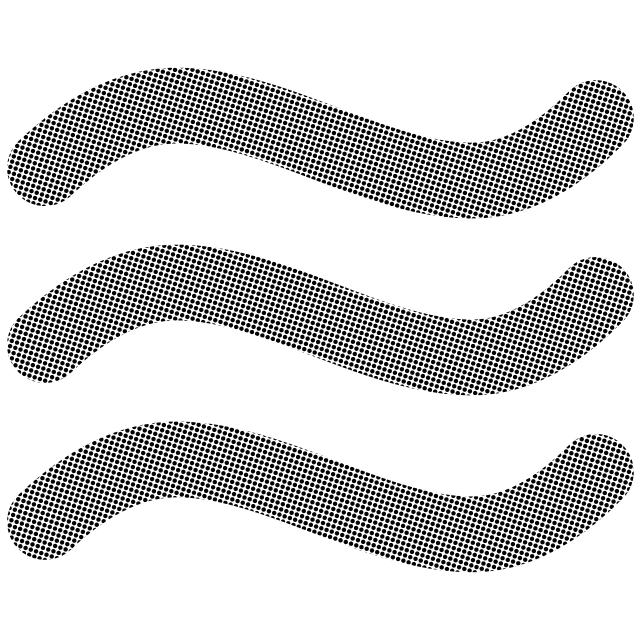
This background is drawn by a Shadertoy shader. Its source:

```glsl
#define BAND_SPACING 0.2764
#define BAND_RADIUS 0.0592
#define WAVE_HEIGHT 0.0586
#define TAIL_HEIGHT 0.0977
#define CREST_X 0.276
#define TROUGH_X 0.738
#define ENDS vec2(0.0703, 0.931)
#define SEGMENTS 48
#define DOT_PITCH 0.0086
#define DOT_RADIUS 0.0034
#define DOT_ANGLE -0.314
#define DOT_ORIGIN vec2(0.4036, 0.5954)

const vec3 PAPER = vec3(1.0);
const vec3 INK = vec3(0.01);

// Centreline: crest, smooth descent to trough, parabolic tails
vec2 centreline(float x) {
    float y = WAVE_HEIGHT * (1.0 - 2.0 * smoothstep(CREST_X, TROUGH_X, x));
    float leftTail = max(CREST_X - x, 0.0) / (CREST_X - ENDS.x);
    float rightTail = max(x - TROUGH_X, 0.0) / (ENDS.y - TROUGH_X);
    y += TAIL_HEIGHT * (rightTail * rightTail - leftTail * leftTail);
    return vec2(x, y);
}

float segmentDistance(vec2 p, vec2 a, vec2 b) {
    vec2 ab = b - a;
    float t = clamp(dot(p - a, ab) / dot(ab, ab), 0.0, 1.0);
    return length(p - a - ab * t);
}

// Signed distance to the nearest of three rounded bands
float bandDistance(vec2 p) {
    p.y -= 0.5;
    p.y -= BAND_SPACING * clamp(round(p.y / BAND_SPACING), -1.0, 1.0);
    float nearest = 1e3;
    vec2 start = centreline(ENDS.x);
    for (int i = 1; i <= SEGMENTS; i++) {
        vec2 end = centreline(mix(ENDS.x, ENDS.y, float(i) / float(SEGMENTS)));
        nearest = min(nearest, segmentDistance(p, start, end));
        start = end;
    }
    return nearest - BAND_RADIUS;
}

// Signed distance to a rotated square lattice of dots
float dotDistance(vec2 p) {
    float c = cos(DOT_ANGLE), s = sin(DOT_ANGLE);
    vec2 q = p - DOT_ORIGIN;
    q = vec2(c * q.x + s * q.y, c * q.y - s * q.x) / DOT_PITCH;
    return length(q - round(q)) * DOT_PITCH - DOT_RADIUS;
}

float coverage(float d, float pixel) {
    return clamp(0.5 - d / pixel, 0.0, 1.0);
}

void mainImage(out vec4 fragColor, in vec2 fragCoord) {
    float pixel = 1.0 / iResolution.y;
    vec2 p = (fragCoord - 0.5 * iResolution.xy) * pixel + 0.5;

    // Dots clipped by the bands
    float ink = coverage(bandDistance(p), pixel) * coverage(dotDistance(p), pixel);
    fragColor = vec4(mix(PAPER, INK, ink), 1.0);
}
```
